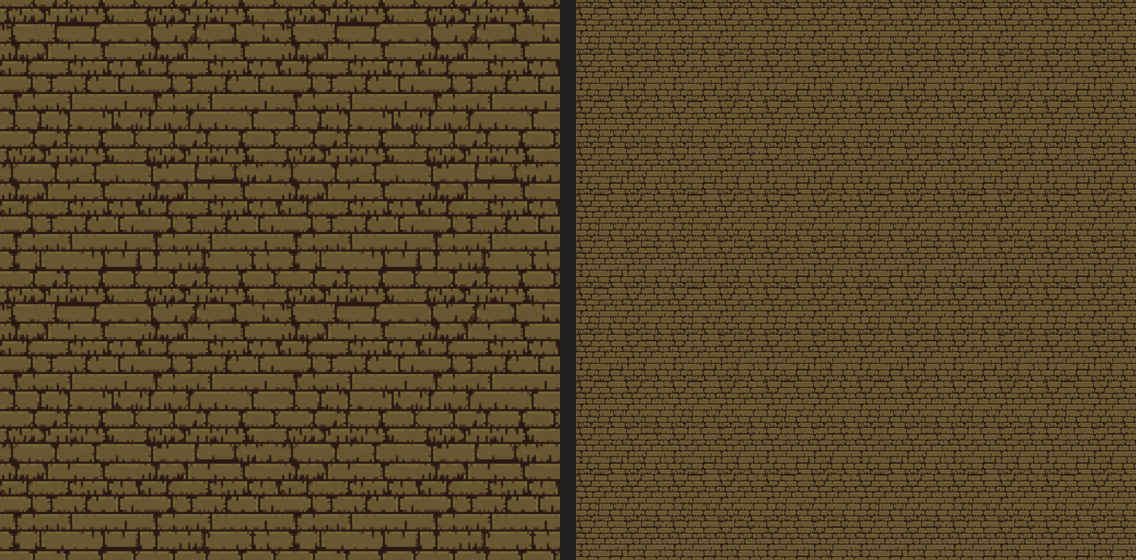
Left, the tile; right, the same tile 3 across and 3 down.
Write a WebGL 1 fragment shader that draws this texture.

```glsl
precision highp float;
// Weathered brick wall in coarse square grains: 4 x 4 tiles of eight uneven courses.
// Each grain finds its course and brick, then mortar, chips, shade and highlight
// follow from its distance to the brick's four sides. Two courses vary between tiles.

uniform vec2 u_resolution;

const float GRAINS = 256.0; // grains across the canvas
const float TILE = 64.0;    // grains across one tile

const vec3 MORTAR = vec3(0.17, 0.09, 0.07);
const vec3 SOOT = vec3(0.18, 0.12, 0.08);
const vec3 SHADE = vec3(0.29, 0.20, 0.13);
const vec3 FACE = vec3(0.41, 0.34, 0.20);
const vec3 LIGHT = vec3(0.46, 0.41, 0.22);

float hash(vec2 p) {
  return fract(sin(dot(p, vec2(12.9898, 78.233))) * 43758.5);
}

// Narrows the interval (below, above) around x using four marks.
vec2 narrow(vec2 span, vec4 marks, float x) {
  vec4 passed = step(marks, vec4(x));
  vec4 lo = mix(vec4(-1000.0), marks, passed);
  vec4 hi = mix(marks, vec4(1000.0), passed);
  span.x = max(span.x, max(max(lo.x, lo.y), max(lo.z, lo.w)));
  span.y = min(span.y, min(min(hi.x, hi.y), min(hi.z, hi.w)));
  return span;
}

// Upright joints of a course; the last course depends on the tile's parity.
vec4 joints(float course, vec2 parity) {
  if (course < 0.5) return vec4(15, 30, 46, 61);
  if (course < 1.5) return vec4(3, 20, 48, 48);
  if (course < 2.5) return vec4(5, 25, 43, 43);
  if (course < 3.5) return vec4(7, 21, 47, 47);
  if (course < 4.5) return vec4(12, 31, 49, 63);
  if (course < 5.5) return vec4(14, 23, 39, 54);
  if (course < 6.5) return vec4(7, 32, 32, 32);
  if (parity.y < 0.5) {
    return parity.x < 0.5 ? vec4(6, 18, 31, 51) : vec4(4, 22, 51, 51);
  }
  return parity.x < 0.5 ? vec4(6, 18, 47, 63) : vec4(7, 29, 51, 51);
}

// Depth in grains of a chip cut into a brick edge at one column.
float chipDepth(vec2 seed, float threshold) {
  return ceil(3.0 * max(hash(seed) - threshold, 0.0) / (1.0 - threshold));
}

vec3 grainColor(vec2 p) {
  vec2 tile = floor(p / TILE);
  vec2 local = p - tile * TILE;

  // Course and its bed joints, counted downwards
  vec4 bedsA = vec4(3, 10, 19, 27);
  vec4 bedsB = vec4(34, 42, 50, 59);
  vec2 rows = narrow(vec2(-5.0, 67.0), bedsA, local.y);
  rows = narrow(rows, bedsB, local.y);
  float course = dot(step(bedsA, vec4(local.y)), vec4(1.0))
               + dot(step(bedsB, vec4(local.y)), vec4(1.0));
  course = mod(course, 8.0);

  // Brick ends, looking into both neighbouring tiles
  vec2 cols = vec2(-1000.0, 1000.0);
  for (int k = -1; k <= 1; k++) {
    float shift = float(k);
    vec2 parity = mod(tile + vec2(shift, 0.0), 2.0);
    cols = narrow(cols, joints(course, parity) + shift * TILE, local.x);
  }
  float fromTop = local.y - rows.x, fromBottom = rows.y - local.y;
  float fromLeft = local.x - cols.x, fromRight = cols.y - local.x;
  if (min(fromTop, fromLeft) < 0.5) return MORTAR;

  // Wrapped seeds: most courses repeat every tile, varied ones every second tile
  bool varied = course == 2.0 || course == 7.0;
  float period = varied ? 2.0 * TILE : TILE;
  vec2 cell = mod(p, period);
  float start = mod(tile.x * TILE + cols.x, period);
  float variant = varied ? mod(tile.y, 2.0) : 0.0;
  vec2 brick = vec2(start, course + 8.0 * variant);
  float wear = hash(cell + 0.37);

  // Upright crack and heavy shadow lines on a few bricks
  if (course == 6.0 && local.x == 57.0 && fromBottom < 4.5) return MORTAR;
  float checker = mod(tile.x + tile.y, 2.0);
  bool heavy = (course == 2.0 && cols.x == 25.0 && checker < 0.5)
            || (course == 7.0 && cols.x == 47.0);
  float heavySide = variant > 0.5 ? fromBottom : fromTop;
  if (heavy && heavySide < 1.5) return MORTAR;

  // Broken corners and notches
  float corner = min(fromLeft, fromRight) + min(fromTop, fromBottom);
  if (corner < 2.5 && wear < 0.6) return MORTAR;
  if (corner < 3.5 && wear < 0.22) return SOOT;
  if (corner < 3.5 && wear < 0.5) return SHADE;
  float threshold = hash(brick + 5.1) > 0.65 ? 0.78 : 0.94;
  float upper = chipDepth(vec2(cell.x, brick.y + 21.0), threshold + 0.03);
  float lower = chipDepth(vec2(cell.x, brick.y + 53.0), threshold);
  float chip = max(upper - fromTop, lower - fromBottom);
  if (chip > -0.5) return chip > 0.5 ? MORTAR : (wear < 0.5 ? SOOT : SHADE);

  // Shaded feet and lit rims
  if (fromBottom < 1.5 && wear < 0.25) return SHADE;
  if (fromRight < 1.5 && wear < 0.2) return SHADE;
  if (fromTop < 1.5 && wear > 0.2) return LIGHT;
  if (min(fromLeft, fromRight) < 1.5 && wear > 0.7) return LIGHT;

  // Faint streaks on the face
  float streak = hash(floor(cell / vec2(4.0, 1.0)) + 9.3);
  return FACE * (0.98 + 0.04 * streak);
}

void main() {
  // Blend neighbouring grains softly along their borders
  vec2 p = gl_FragCoord.xy / u_resolution * GRAINS;
  p = vec2(p.x, GRAINS - p.y) - 0.5;
  vec2 base = floor(p);
  vec2 blend = smoothstep(0.1, 0.9, p - base);
  vec3 above = mix(grainColor(base), grainColor(base + vec2(1, 0)), blend.x);
  vec3 below = mix(grainColor(base + vec2(0, 1)), grainColor(base + vec2(1, 1)), blend.x);
  gl_FragColor = vec4(mix(above, below, blend.y), 1.0);
}
```
